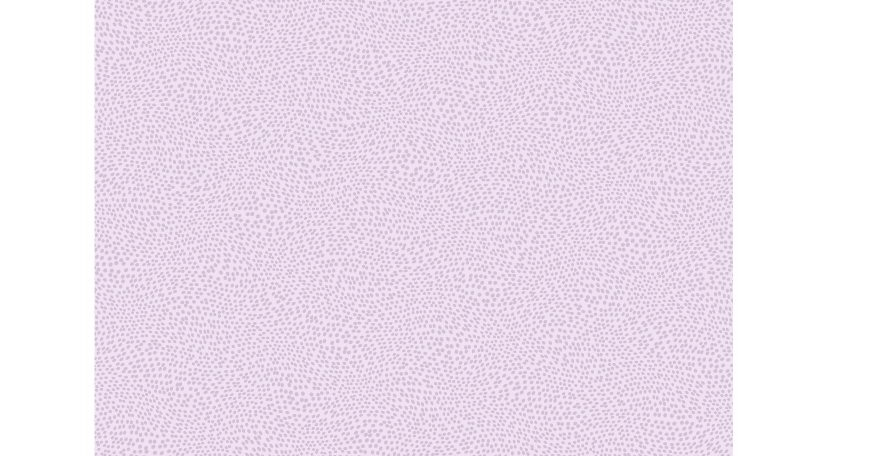
This pattern is drawn by a WebGL 2 fragment shader. Its source:

```glsl
#version 300 es
precision highp float;
// Draws a lilac panel of fine, irregularly scattered dots between white margins.

#define COLUMNS 164.0     // dots across the canvas
#define ROWS 96.0         // dots up the canvas, even so the stagger wraps
#define PANEL_LEFT 0.1055
#define PANEL_RIGHT 0.818
#define DOT_RADIUS 0.305  // in column widths
#define JITTER 0.46
#define WARP 0.7          // sway of the dot rows, in cells
#define GROUND vec3(0.945, 0.885, 0.952)
#define DOT vec3(0.825, 0.755, 0.835)
#define MARGIN vec3(1.0)

uniform vec2 u_resolution;
out vec4 outColor;

const float TAU = 6.2831853;

vec2 hash2(vec2 cell) {
    vec3 q = fract(cell.xyx * vec3(0.1031, 0.1030, 0.0973));
    q += dot(q, q.yzx + 33.33);
    return fract((q.xx + q.yz) * q.zy);
}

// Layered sines with whole periods bend the rows and still tile
vec2 sway(vec2 uv) {
    vec2 a = TAU * uv;
    return WARP * vec2(
        sin(5.0 * a.y + 3.0 * a.x) + 0.5 * sin(9.0 * a.x - 4.0 * a.y),
        sin(7.0 * a.x - 2.0 * a.y) + 0.5 * sin(6.0 * a.y + 8.0 * a.x));
}

// Distance to the nearest dot centre on a wrapped, staggered, jittered grid
float dotDistance(vec2 p, float cellAspect) {
    float nearest = 4.0;
    float baseRow = floor(p.y);
    for (int j = -1; j <= 1; j++) {
        float row = baseRow + float(j);
        float stagger = 0.5 * mod(row, 2.0);
        float baseColumn = floor(p.x - stagger);
        for (int i = -1; i <= 1; i++) {
            vec2 cell = vec2(baseColumn + float(i), row);
            vec2 offset = JITTER * (hash2(mod(cell, vec2(COLUMNS, ROWS))) - 0.5);
            vec2 centre = cell + vec2(stagger, 0.0) + 0.5 + offset;
            nearest = min(nearest, length((centre - p) * vec2(1.0, cellAspect)));
        }
    }
    return nearest;
}

void main() {
    vec2 uv = gl_FragCoord.xy / u_resolution;
    vec2 cellSize = u_resolution / vec2(COLUMNS, ROWS);

    // Dots
    vec2 p = uv * vec2(COLUMNS, ROWS) + sway(uv);
    float soft = 0.6 / cellSize.x;
    float d = dotDistance(p, cellSize.y / cellSize.x);
    float ink = 1.0 - smoothstep(DOT_RADIUS - soft, DOT_RADIUS + soft, d);
    vec3 fabric = mix(GROUND, DOT, ink);

    // Panel with smooth upright edges
    float edge = min(uv.x - PANEL_LEFT, PANEL_RIGHT - uv.x) * u_resolution.x;
    float panel = clamp(edge + 0.5, 0.0, 1.0);
    outColor = vec4(mix(MARGIN, fabric, panel), 1.0);
}
```
